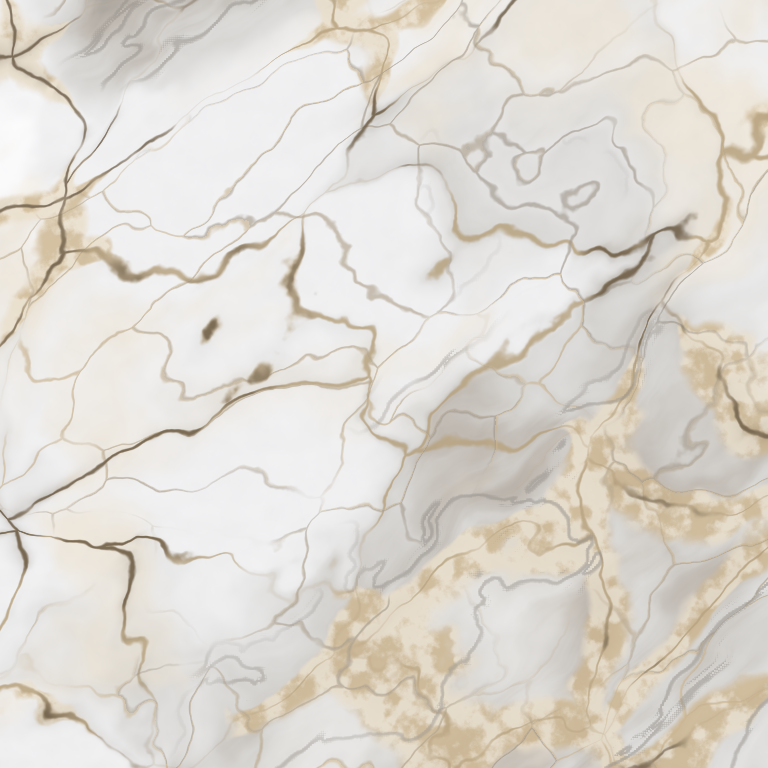
A Shadertoy shader for this texture:

```glsl
#define VEIN_ANGLE 0.72
#define SLAB_SCALE 4.0
#define CHIP_SCALE 8.0
#define WARP_AMOUNT 0.42
#define BASE_SHADE 0.37
#define WHITE vec3(0.94, 0.94, 0.945)
#define GREY vec3(0.85, 0.845, 0.835)
#define TAUPE vec3(0.75, 0.725, 0.695)
#define CREAM vec3(0.92, 0.875, 0.795)
#define GOLD vec3(0.80, 0.71, 0.56)
#define UMBER vec3(0.42, 0.36, 0.28)

float hash(vec2 p) {
    return fract(sin(dot(p, vec2(127.1, 311.7))) * 43758.5453);
}

vec2 hash2(vec2 p) {
    return vec2(hash(p), hash(p + 57.3));
}

float noise(vec2 p) {
    vec2 i = floor(p), f = fract(p);
    f = f * f * f * (f * (f * 6.0 - 15.0) + 10.0);
    return mix(mix(hash(i), hash(i + vec2(1, 0)), f.x),
               mix(hash(i + vec2(0, 1)), hash(i + vec2(1, 1)), f.x), f.y);
}

float fbm(vec2 p) {
    float sum = 0.0, amp = 0.52;
    for (int i = 0; i < 5; i++) {
        sum += amp * noise(p);
        p = mat2(1.6, 1.2, -1.2, 1.6) * p + 11.7;
        amp *= 0.5;
    }
    return sum;
}

// x: distance to the nearest cell border, y: random value of the cell
vec2 cells(vec2 p) {
    vec2 base = floor(p), f = fract(p), nearest = vec2(0), nearestCell = vec2(0);
    float best = 9.0;
    for (int y = -1; y <= 1; y++)
    for (int x = -1; x <= 1; x++) {
        vec2 g = vec2(x, y), r = g + hash2(base + g) - f;
        if (dot(r, r) < best) { best = dot(r, r); nearest = r; nearestCell = g; }
    }
    float border = 9.0;
    for (int y = -2; y <= 2; y++)
    for (int x = -2; x <= 2; x++) {
        vec2 g = nearestCell + vec2(x, y), r = g + hash2(base + g) - f;
        vec2 apart = r - nearest;
        if (dot(apart, apart) > 1e-5)
            border = min(border, dot(0.5 * (nearest + r), normalize(apart)));
    }
    return vec2(border, hash(base + nearestCell + 19.1));
}

float line(float d, float width) {
    return 1.0 - smoothstep(0.2 * width, width + 1.2 / iResolution.y, d);
}

// distance to the middle contour of a smooth field, in canvas units
float contour(float field) {
    return abs(field - 0.5) / max(fwidth(field) * iResolution.y, 0.7);
}

void mainImage(out vec4 fragColor, in vec2 fragCoord) {
    vec2 uv = fragCoord / iResolution.y;

    // slanted, stretched and folded coordinates
    float c = cos(VEIN_ANGLE), s = sin(VEIN_ANGLE);
    vec2 q = mat2(c, -s, s, c) * uv * vec2(0.78, 1.2);
    vec2 fold = vec2(fbm(q * 2.6 + 4.0), fbm(q * 2.6 + 31.0)) - 0.5;
    vec2 ripple = vec2(fbm(uv * 13.0), fbm(uv * 13.0 + 8.0)) - 0.5;
    vec2 w = q + WARP_AMOUNT * fold + 0.035 * ripple;

    vec2 slab = cells(w * SLAB_SCALE);
    vec2 chip = cells(w * CHIP_SCALE + 5.5);
    float slabEdge = slab.x / SLAB_SCALE, chipEdge = chip.x / CHIP_SCALE;

    // cloudy stone with slabs of differing tone
    float cloud = fbm(w * 2.3 + 3.0);
    float streak = fbm(w * vec2(4.0, 17.0) + 40.0);
    float patchy = fbm(w * 4.0 + 70.0);
    float shade = BASE_SHADE + 1.7 * (cloud - 0.5);
    shade += 0.6 * (streak - 0.5) * smoothstep(0.4, 0.65, cloud);
    shade += 0.34 * (slab.y - 0.5) * smoothstep(0.0, 0.012, slabEdge);
    shade += 0.20 * (chip.y - 0.5) * smoothstep(0.0, 0.02, chipEdge);
    shade += 0.24 * exp(-slabEdge / 0.022) * smoothstep(0.35, 0.65, patchy);
    vec3 col = mix(WHITE, GREY, smoothstep(0.08, 0.55, shade));
    col = mix(col, TAUPE, smoothstep(0.46, 0.88, shade));
    col = mix(col, TAUPE * 0.82, 0.7 * smoothstep(0.8, 1.15, shade));

    // cream blushes and grainy gold along some slab borders
    float gilding = fbm(q * 3.2 + 90.0);
    float grain = fbm(uv * 45.0);
    float blush = smoothstep(0.54, 0.72, fbm(w * 3.0 + 120.0));
    col = mix(col, CREAM, 0.55 * blush);
    float spread = 0.045 * smoothstep(0.46, 0.68, gilding) * (0.3 + 1.4 * patchy);
    float band = 1.0 - smoothstep(0.55 * spread, spread + 0.004, slabEdge + 0.012 * (grain - 0.5));
    band *= smoothstep(0.46, 0.54, gilding);
    vec3 gilt = mix(CREAM, GOLD, smoothstep(0.42, 0.72, grain + 0.5 * (patchy - 0.5)));
    col = mix(col, gilt, 0.8 * band);

    // thin veins: pale gold, greyish threads and dark accents
    float presence = fbm(uv * 5.0 + 15.0);
    float slabVein = line(slabEdge, 0.0018 + 0.004 * smoothstep(0.5, 0.75, presence));
    col = mix(col, GOLD * 0.9, slabVein * (0.15 + 0.7 * smoothstep(0.38, 0.6, presence)));
    float chipVein = line(chipEdge, 0.0022) * smoothstep(0.46, 0.64, patchy);
    col = mix(col, mix(GOLD, TAUPE * 0.8, chip.y), 0.65 * chipVein);
    float thread = line(contour(fbm(w * vec2(2.2, 4.5) + 60.0)), 0.002);
    col = mix(col, TAUPE * 0.8, 0.55 * thread * smoothstep(0.42, 0.6, cloud));
    float accent = smoothstep(0.54, 0.68, fbm(uv * 6.0 + 200.0));
    col = mix(col, UMBER, 0.8 * accent * line(slabEdge, 0.0045 * (0.4 + grain)));
    col = mix(col, UMBER, 0.28 * accent * exp(-slabEdge / 0.01) * smoothstep(0.4, 0.65, streak));

    // bright glints and slight stone grain
    col += 0.04 * smoothstep(0.62, 0.75, gilding) * (1.0 - band);
    col += 0.018 * (grain - 0.5);
    fragColor = vec4(clamp(col, 0.0, 1.0), 1.0);
}
```
